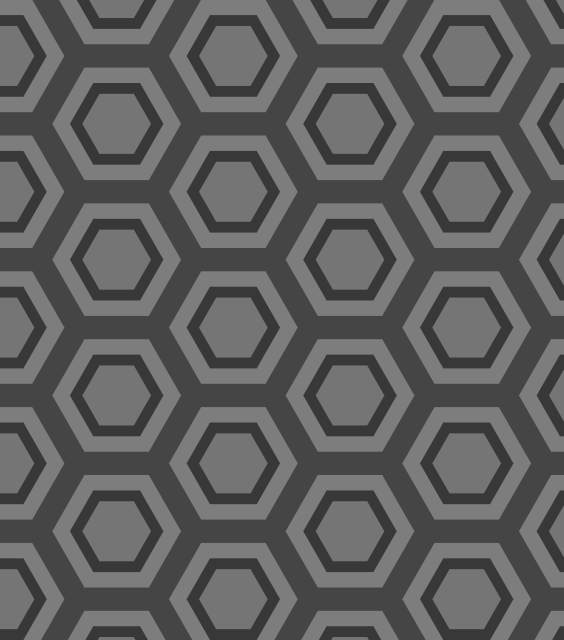
Give the GLSL for this pattern, as a WebGL 1 fragment shader.

```glsl
precision highp float;
// Staggered flat-topped hexagon tiles, each with a dark inset ring, on a dark grey ground.

uniform vec2 u_resolution;

// Lengths are fractions of the canvas height; radii run from centre to flat side.
const vec2 PERIOD = vec2(0.3646, 0.2122);
const vec2 ORIGIN = vec2(0.0, 0.0638);
const float STRETCH = 0.9915;
const float TILE_RADIUS = 0.0879;
const float RING_RADIUS = 0.0638;
const float CORE_RADIUS = 0.0469;

const vec3 GROUND = vec3(0.270);
const vec3 TILE = vec3(0.490);
const vec3 RING = vec3(0.218);
const vec3 CORE = vec3(0.460);

// Offset from the nearest centre of a rectangular lattice.
vec2 repeatCell(vec2 p, vec2 period) {
  return (fract(p / period + 0.5) - 0.5) * period;
}

// Hexagonal metric: equals the radius on the outline of a flat-topped hexagon.
float hexMetric(vec2 p) {
  p = abs(p);
  return max(p.y, dot(p, vec2(0.866025, 0.5)));
}

// Two interleaved lattices form the staggered columns.
float hexLattice(vec2 p, vec2 period, float stretch) {
  vec2 squash = vec2(1.0 / stretch, 1.0);
  float even = hexMetric(repeatCell(p, period) * squash);
  float odd = hexMetric(repeatCell(p - 0.5 * period, period) * squash);
  return min(even, odd);
}

// Coverage inside a radius, smoothed over one pixel.
float inside(float d, float radius, float pixel) {
  return clamp(0.5 + (radius - d) / pixel, 0.0, 1.0);
}

void main() {
  float pixel = 1.0 / u_resolution.y;
  vec2 p = gl_FragCoord.xy * pixel - ORIGIN;
  float d = hexLattice(p, PERIOD, STRETCH);

  // Nested layers, from the ground inward.
  vec3 color = mix(GROUND, TILE, inside(d, TILE_RADIUS, pixel));
  color = mix(color, RING, inside(d, RING_RADIUS, pixel));
  color = mix(color, CORE, inside(d, CORE_RADIUS, pixel));
  gl_FragColor = vec4(color, 1.0);
}
```
